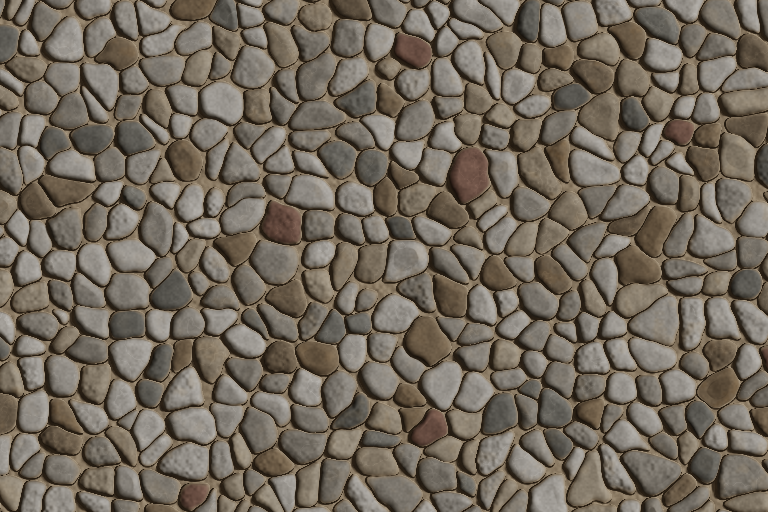
Reproduce this texture procedurally as a WebGL 2 fragment shader.

```glsl
#version 300 es
precision highp float;
// Rounded pebbles set in sandy mortar under a low sun from the right.
// A weighted Voronoi diagram with softened corners gives the stones; domed
// heights give slopes and cast shadows, and noise gives grain and mottling.

uniform vec2 u_resolution;
out vec4 fragColor;

struct Stone { float edge; float height; vec2 cell; };

vec2 hash2(vec2 p) {
  vec3 q = fract(p.xyx * vec3(0.1031, 0.1030, 0.0973));
  q += dot(q, q.yzx + 33.33);
  return fract((q.xx + q.yz) * q.zy);
}

float noise(vec2 p) {
  vec2 i = floor(p), f = fract(p);
  f = f * f * (3.0 - 2.0 * f);
  return mix(mix(hash2(i).x, hash2(i + vec2(1, 0)).x, f.x),
             mix(hash2(i + vec2(0, 1)).x, hash2(i + vec2(1, 1)).x, f.x), f.y);
}

float fbm(vec2 p) {
  float sum = 0.0, gain = 0.5;
  for (int i = 0; i < 4; i++) {
    sum += gain * noise(p);
    p = mat2(1.6, 1.2, -1.2, 1.6) * p + 7.3;
    gain *= 0.5;
  }
  return sum / 0.9375;
}

// Stone centre in xy, size weight in z
vec3 seed(vec2 cell) {
  return vec3(cell + 0.1 + 0.8 * hash2(cell), 0.22 * hash2(cell + 91.7).x);
}

Stone stoneAt(vec2 p) {
  // Bend the plane so that stones stretch and their outlines wander
  vec2 q = p + 0.7 * vec2(noise(p * 0.6), noise(p * 0.6 + 40.0))
             + 0.14 * vec2(noise(p * 2.3 + 9.0), noise(p * 2.3 + 70.0));
  vec2 base = floor(q), cell = base;
  vec3 own = vec3(0);
  float best = 1e3;
  for (int y = -1; y <= 1; y++)
  for (int x = -1; x <= 1; x++) {
    vec2 c = base + vec2(x, y);
    vec3 s = seed(c);
    float power = dot(q - s.xy, q - s.xy) - s.z;
    if (power < best) { best = power; own = s; cell = c; }
  }
  // Soft minimum of the distances to all borders rounds the corners
  float sum = 0.0;
  for (int y = -2; y <= 2; y++)
  for (int x = -2; x <= 2; x++) {
    if (x == 0 && y == 0) continue;
    vec3 s = seed(cell + vec2(x, y));
    float power = dot(q - s.xy, q - s.xy) - s.z;
    sum += exp(-10.0 * (power - best) / (2.0 * distance(s.xy, own.xy)));
  }
  vec2 r = hash2(cell + 17.3);
  float edge = -log(sum) / 10.0 - 0.005 - 0.04 * r.x;
  // Dome with its foot below the mortar, random tilt and roughness
  float t = clamp((edge + 0.03) / 0.27, 0.0, 1.0);
  float height = (0.20 + 0.12 * r.y) * sqrt(t * (2.0 - t));
  height += t * dot(q - own.xy, hash2(cell + 5.1) - 0.5) * 0.4;
  height += mix(0.03, 0.005 + 0.04 * r.x * r.x, smoothstep(-0.02, 0.02, edge)) * noise(p * 8.0);
  return Stone(edge, height, cell);
}

vec3 stoneColour(vec2 cell, vec2 p) {
  vec2 kind = hash2(cell + 31.0), tone = hash2(cell + 63.0);
  vec3 c = mix(vec3(0.74, 0.725, 0.70), vec3(0.48, 0.46, 0.425),
               smoothstep(0.2, 0.95, tone.x));
  if (kind.x > 0.66) c = mix(vec3(0.66, 0.60, 0.51), vec3(0.52, 0.46, 0.38), tone.y);
  if (kind.x > 0.81) c = mix(vec3(0.43, 0.35, 0.26), vec3(0.36, 0.31, 0.25), tone.y);
  if (kind.x > 0.90) c = mix(vec3(0.30, 0.30, 0.285), vec3(0.41, 0.41, 0.39), tone.y);
  if (kind.x > 0.985) c = vec3(0.40, 0.28, 0.24);
  // Cloudy stains, thin veins and fine grain
  float cloud = fbm(p * 2.6 + kind * 50.0);
  c *= 0.80 + 0.40 * cloud;
  c = mix(c, c * vec3(0.90, 0.80, 0.66), 0.5 * smoothstep(0.5, 0.8, cloud) * kind.y);
  float vein = abs(fbm(p * 1.7 + tone * 30.0) - 0.5);
  c *= 1.0 + 0.12 * (1.0 - smoothstep(0.0, 0.03, vein)) * step(0.6, tone.y);
  return c * (0.92 + 0.16 * noise(p * 15.0));
}

void main() {
  vec2 p = gl_FragCoord.xy / u_resolution.y * 16.5;
  float pixel = 16.5 / u_resolution.y;
  Stone s = stoneAt(p);

  // Surface slope and sunlight
  float e = 0.05;
  vec2 slope = vec2(stoneAt(p + vec2(e, 0)).height, stoneAt(p + vec2(0, e)).height) - s.height;
  vec3 normal = normalize(vec3(-slope / e, 1.0));
  vec3 sun = normalize(vec3(0.64, 0.32, 0.68));
  float light = max(dot(normal, sun), 0.0);

  // Shadows cast by stones standing towards the sun
  float cover = -1.0;
  for (int i = 1; i <= 3; i++) {
    float reach = 0.095 * float(i);
    float h = stoneAt(p + normalize(sun.xy) * reach).height;
    cover = max(cover, h - s.height - 0.93 * reach);
  }
  light *= 1.0 - 0.92 * smoothstep(-0.03, 0.06, cover);

  // Sandy mortar, also smeared thinly over the rims
  float sand = fbm(p * 6.0);
  vec3 mortar = vec3(0.64, 0.54, 0.42) * (0.74 + 0.5 * sand);
  float mask = smoothstep(-pixel * 0.8, pixel * 0.8, s.edge);
  float dust = 0.4 * (1.0 - smoothstep(0.0, 0.07, s.edge + 0.06 * (sand - 0.5)));
  vec3 albedo = mix(mortar, stoneColour(s.cell, p), mask * (1.0 - dust));

  // Film-like shoulder keeps the sunlit sides from bleaching
  vec3 colour = albedo * (vec3(0.19, 0.165, 0.13) + light * vec3(1.14, 1.13, 1.12));
  colour = 0.86 * (1.0 - exp(-1.6 * colour));
  fragColor = vec4(clamp(colour, 0.0, 1.0), 1.0);
}
```
